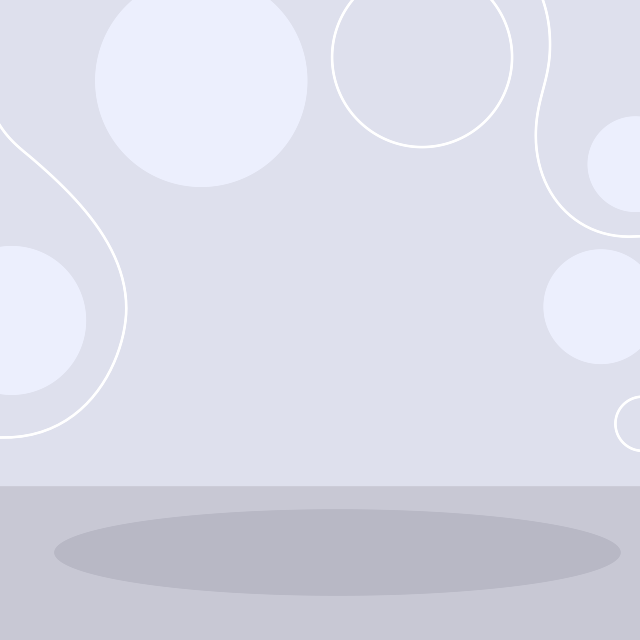
Give the GLSL for this background, as a Shadertoy shader.

```glsl
float coverage(float dist) {
    float halfPixel = 0.5 / iResolution.y;
    return 1.0 - smoothstep(-halfPixel, halfPixel, dist);
}

float disc(vec2 p, vec2 center, float radius) {
    return length(p - center) - radius;
}

float segment(vec2 p, vec2 a, vec2 b) {
    vec2 ab = b - a;
    return length(p - a - ab * clamp(dot(p - a, ab) / dot(ab, ab), 0.0, 1.0));
}

// Distance to a cubic Bezier curve, walked in short segments
float bezier(vec2 p, vec2 a, vec2 b, vec2 c, vec2 d) {
    float nearest = 1e3;
    vec2 previous = a;
    for (int i = 1; i <= 24; i++) {
        float t = float(i) / 24.0, s = 1.0 - t;
        vec2 next = s * s * s * a + 3.0 * s * t * (s * b + t * c) + t * t * t * d;
        nearest = min(nearest, segment(p, previous, next));
        previous = next;
    }
    return nearest;
}

float leftCurve(vec2 p) {
    vec2 shoulder = vec2(0.0469, 0.7552), belly = vec2(0.1973, 0.5182);
    float d = bezier(p, vec2(-0.0052, 0.8125), vec2(0.0104, 0.7839), vec2(0.0313, 0.7682), shoulder);
    d = min(d, bezier(p, shoulder, vec2(0.1172, 0.6953), vec2(0.1973, 0.6159), belly));
    return min(d, bezier(p, belly, vec2(0.1973, 0.4466), vec2(0.1432, 0.3125), vec2(0.0, 0.3164)));
}

float rightCurve(vec2 p) {
    vec2 crest = vec2(0.8594, 0.9297), waist = vec2(0.8372, 0.7878), base = vec2(0.9831, 0.6302);
    float d = bezier(p, vec2(0.8464, 1.0052), vec2(0.8555, 0.9805), vec2(0.8594, 0.957), crest);
    d = min(d, bezier(p, crest, vec2(0.8594, 0.8724), vec2(0.8372, 0.8464), waist));
    d = min(d, bezier(p, waist, vec2(0.8372, 0.7005), vec2(0.8958, 0.6302), base));
    return min(d, segment(p, base, vec2(1.0052, 0.631)));
}

void mainImage(out vec4 fragColor, in vec2 fragCoord) {
    vec2 p = fragCoord / iResolution.y;
    vec3 color = vec3(0.871, 0.878, 0.929);

    // Pale discs on the wall
    float discs = disc(p, vec2(0.3145, 0.8737), 0.166);
    discs = min(discs, disc(p, vec2(0.0182, 0.4993), 0.1165));
    discs = min(discs, disc(p, vec2(0.9928, 0.7435), 0.0749));
    discs = min(discs, disc(p, vec2(0.9388, 0.5208), 0.0898));
    color = mix(color, vec3(0.925, 0.937, 0.992), coverage(discs));

    // White rings and flowing lines
    float lines = abs(disc(p, vec2(0.6595, 0.9108), 0.1406));
    lines = min(lines, abs(disc(p, vec2(1.0039, 0.3379), 0.0423)));
    lines = min(lines, min(leftCurve(p), rightCurve(p)));
    color = mix(color, vec3(1.0), coverage(lines - 0.0021));

    // Floor with an oval shadow
    color = mix(color, vec3(0.784, 0.784, 0.831), coverage(p.y - 0.2402));
    vec2 radii = vec2(0.4427, 0.0677);
    vec2 q = (p - vec2(0.5273, 0.1367)) / radii;
    float oval = (dot(q, q) - 1.0) / max(2.0 * length(q / radii), 1e-3);
    color = mix(color, vec3(0.722, 0.722, 0.773), coverage(oval));

    fragColor = vec4(color, 1.0);
}
```
